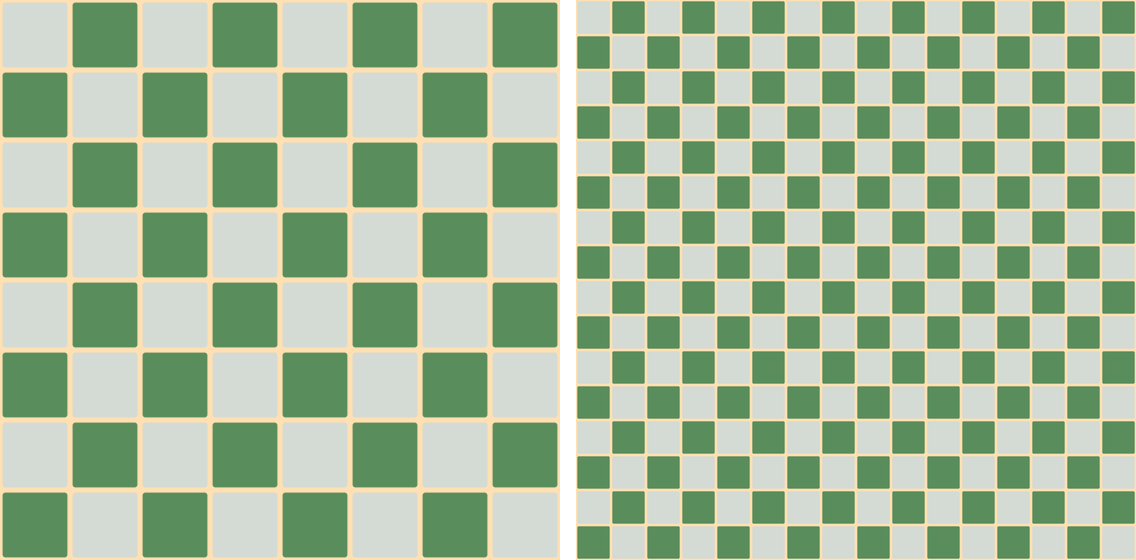
Left: one tile. Right: repeated 2 by 2.
Give the GLSL for this pattern, as a Shadertoy shader.

```glsl
const float REPEATS = 8.0;          // tiles across and down (even, so it wraps)
const float GROUT_HALF = 0.0369;    // half the grout width, in tile cells
const float CORNER_RADIUS = 0.042;  // tile corner rounding, in tile cells

const vec3 GROUT_COLOR = vec3(1.00, 0.878, 0.70);
const vec3 GREEN_TILE = vec3(0.353, 0.553, 0.361);
const vec3 PALE_TILE = vec3(0.831, 0.855, 0.831);

// Signed distance to a rounded square centred on the origin
float roundedSquare(vec2 p, float halfSize, float radius) {
    vec2 q = abs(p) - (halfSize - radius);
    return length(max(q, 0.0)) + min(max(q.x, q.y), 0.0) - radius;
}

void mainImage(out vec4 fragColor, in vec2 fragCoord) {
    vec2 grid = fragCoord / iResolution.xy * REPEATS;
    float pixel = REPEATS / min(iResolution.x, iResolution.y);

    // Cell index and position within the cell
    vec2 cell = floor(grid);
    vec2 local = fract(grid) - 0.5;

    // Checkerboard colouring
    float parity = mod(cell.x + cell.y, 2.0);
    vec3 tileColor = mix(GREEN_TILE, PALE_TILE, parity);

    // Tile over grout, with a one-pixel smooth edge
    float dist = roundedSquare(local, 0.5 - GROUT_HALF, CORNER_RADIUS);
    float coverage = clamp(0.5 - dist / pixel, 0.0, 1.0);

    fragColor = vec4(mix(GROUT_COLOR, tileColor, coverage), 1.0);
}
```
